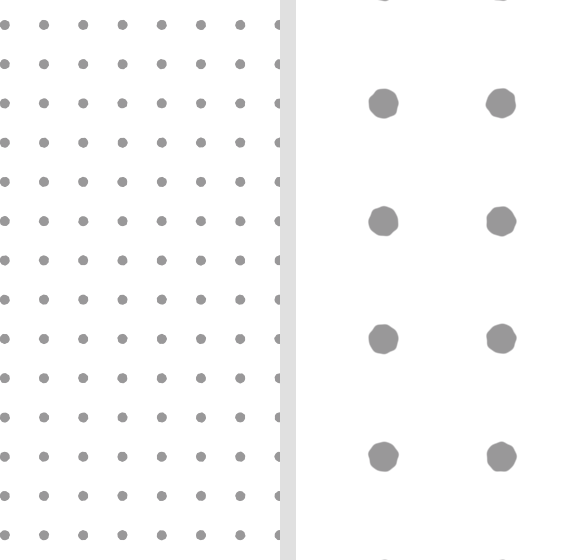
Left: the whole. Right: its middle third, enlarged.
This pattern is drawn by a WebGL 2 fragment shader. Its source:

```glsl
#version 300 es
precision highp float;

// Lengths are fractions of the canvas width
#define PITCH 0.1402
#define FIRST_DOT vec2(0.0169, 0.0885)
#define RADIUS 0.0177
#define WOBBLE 0.0005
#define JITTER 0.0006
#define EDGE_SOFTNESS 0.0012
#define PAPER_COLOR vec3(1.0)
#define DOT_COLOR vec3(0.60, 0.595, 0.60)

const float TAU = 6.28318;

uniform vec2 u_resolution;
out vec4 fragColor;

float hash(vec2 p) {
    return fract(sin(dot(p, vec2(127.1, 311.7))) * 43758.5);
}

// Uneven outline: a few angular waves with random phases per dot
float outlineWobble(float angle, vec2 cell) {
    float sum = 0.0;
    for (int i = 0; i < 4; i++) {
        float lobes = float(3 + 2 * i);
        float phase = TAU * hash(cell + lobes * 7.3);
        sum += sin(lobes * angle + phase);
    }
    return sum * 0.5 * WOBBLE;
}

// Signed distance to the rough dot of the nearest grid cell
float dotDistance(vec2 p) {
    vec2 grid = (p - FIRST_DOT) / PITCH;
    vec2 cell = floor(grid + 0.5);
    vec2 offset = vec2(hash(cell + 3.1), hash(cell + 8.7)) - 0.5;
    vec2 local = (grid - cell) * PITCH - offset * JITTER;
    float angle = atan(local.y, local.x + 1e-6);
    return length(local) - RADIUS - outlineWobble(angle, cell);
}

void main() {
    vec2 p = gl_FragCoord.xy / u_resolution.x;
    float softness = max(EDGE_SOFTNESS, 0.6 / u_resolution.x);
    float coverage = 1.0 - smoothstep(-softness, softness, dotDistance(p));
    fragColor = vec4(mix(PAPER_COLOR, DOT_COLOR, coverage), 1.0);
}
```
